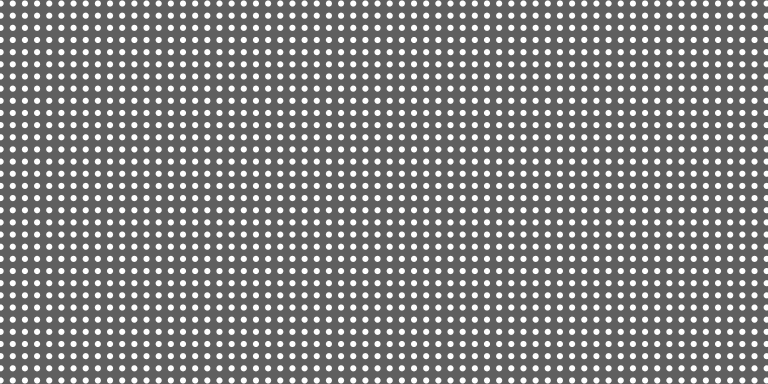
Give the GLSL for this pattern, as a WebGL 2 fragment shader.

```glsl
#version 300 es
precision highp float;
// Small white dots on a plain dark grey ground, set in a square grid.
// Each point is folded into its grid cell and tested against one circle,
// whose edge is blended over about one pixel.

uniform vec2 u_resolution;
out vec4 fragColor;

const vec3 GROUND = vec3(0.372);
const vec3 DOT = vec3(0.995);
const float ROWS = 31.58;                     // cells per canvas height
const vec2 FIRST_DOT = vec2(0.05, 0.29);      // lowest left centre, in cells
const float RADIUS = 0.25;                    // dot radius, in cells

void main() {
    // Grid coordinates: one unit per cell, square at any aspect
    vec2 grid = gl_FragCoord.xy / u_resolution.y * ROWS;
    float pixel = ROWS / u_resolution.y;

    // Offset from the nearest dot centre
    vec2 offset = fract(grid - FIRST_DOT + 0.5) - 0.5;
    float dist = length(offset) - RADIUS;

    // Smooth coverage of the dot
    float coverage = clamp(0.5 - dist / pixel, 0.0, 1.0);
    fragColor = vec4(mix(GROUND, DOT, coverage), 1.0);
}
```
